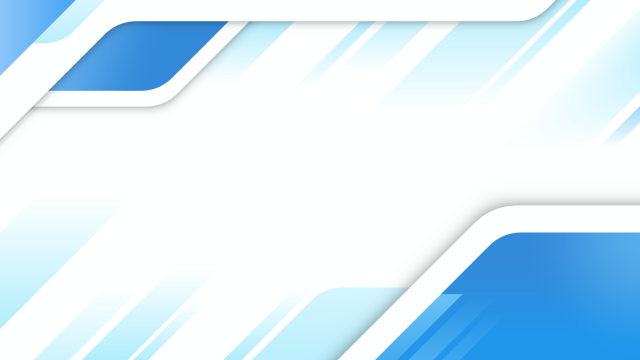
Write a WebGL 1 fragment shader that draws this background.

```glsl
precision highp float;
// Bright backdrop of slanted panels: white frames with soft shadows over
// blue plates, and pale cyan bars fading into white. Every shape is made
// from half-planes, either level or at 45 degrees, joined by smooth min/max.

uniform vec2 u_resolution;

#define UNITS 432.0           // design units per canvas height
#define ROUNDING 16.0         // corner blend of the small panels
#define WIDE_ROUNDING 22.0    // corner blend of the lower panel
#define SHADOW_WIDTH 8.0
#define SHADOW_DEPTH 0.24
#define WHITE vec3(0.995, 1.0, 1.0)
#define CYAN vec3(0.70, 0.93, 0.99)
#define SKY vec3(0.43, 0.77, 0.96)
#define AZURE vec3(0.13, 0.59, 0.92)
#define COBALT vec3(0.20, 0.54, 0.85)

float smoothMax(float a, float b, float r) {
  float h = max(r - abs(a - b), 0.0);
  return max(a, b) + h * h / (4.0 * r);
}

float smoothMin(float a, float b, float r) {
  return -smoothMax(-a, -b, r);
}

// Antialiased coverage of a signed distance
float fill(float d) {
  return clamp(0.5 - d * u_resolution.y / UNITS, 0.0, 1.0);
}

// Signed distance to the slanted line x + y = k, negative on its left
float slant(vec2 p, float k) {
  return (p.x + p.y - k) * 0.70711;
}

// Slanted bar between two lines, fading from level "solid" to level "clear"
float bar(vec2 p, float k0, float k1, float solid, float clear) {
  float fade = clamp((p.y - clear) / (solid - clear), 0.0, 1.0);
  return fill(max(-slant(p, k0), slant(p, k1))) * fade;
}

// Darkening factor around a panel
float shadow(float d, float width) {
  float t = max(d, 0.0) / width;
  return 1.0 - SHADOW_DEPTH * exp(-t - 0.25 * t * t);
}

vec3 paleBars(vec2 p) {
  vec3 c = WHITE;
  // Upper bars, fading downwards
  c = mix(c, CYAN, bar(p, 301.0, 379.0, 24.0, 101.0));
  c = mix(c, CYAN, bar(p, 458.0, 476.0, 20.0, 108.0));
  c = mix(c, CYAN, 0.9 * bar(p, 490.0, 541.0, 15.0, 85.0));
  c = mix(c, CYAN, 0.95 * bar(p, 578.0, 684.0, 0.0, 135.0));
  c = mix(c, CYAN, bar(p, 692.0, 709.0, 0.0, 128.0));
  float across = smoothstep(740.0, 878.0, p.x + p.y);
  c = mix(c, CYAN, across * bar(p, 778.0, 878.0, 50.0, 180.0));
  c = mix(c, SKY, 0.8 * bar(p, 895.0, 915.0, 115.0, 178.0));
  // Lower bars, fading upwards
  c = mix(c, CYAN, bar(p, 280.0, 395.0, 390.0, 235.0));
  c = mix(c, CYAN, 0.65 * bar(p, 472.0, 515.0, 432.0, 345.0));
  c = mix(c, CYAN, bar(p, 530.0, 585.0, 430.0, 322.0));
  c = mix(c, CYAN, bar(p, 592.0, 610.0, 432.0, 362.0));
  c = mix(c, CYAN, bar(p, 700.0, 722.0, 430.0, 345.0));
  float block = smoothMax(345.0 - p.y, -slant(p, 734.0), ROUNDING);
  return mix(c, CYAN, fill(block) * mix(0.55, 0.9, (p.y - 345.0) / 87.0));
}

vec3 upperPanels(vec2 p, vec3 c) {
  // White tray and the blue plate on it
  float tray = smoothMax(p.y - 128.0, slant(p, 325.0), ROUNDING);
  c *= shadow(tray, SHADOW_WIDTH * 0.7);
  c = mix(c, WHITE, fill(tray));
  float plate = smoothMax(p.y - 109.0, slant(p, 300.0), ROUNDING);
  vec3 blue = mix(vec3(0.40, 0.70, 0.94), COBALT,
                  smoothstep(70.0, 215.0, p.x + 0.3 * p.y));
  c = mix(c, blue, fill(plate));

  // White frame: top beam joined to a slanted beam
  float frame = smoothMin(p.y - 25.5, slant(p, 167.0), ROUNDING);
  frame = smoothMax(frame, slant(p, 667.0), ROUNDING);
  c *= shadow(frame, SHADOW_WIDTH * 0.7);
  c = mix(c, WHITE, fill(frame));

  // Corner tab and blue corner
  float tab = smoothMax(p.y - 52.0, slant(p, 126.0), ROUNDING);
  c = mix(c, mix(WHITE, CYAN, 0.5 + 0.4 * p.y / 52.0), fill(tab));
  vec3 corner = mix(vec3(0.55, 0.77, 0.98), vec3(0.30, 0.66, 0.95),
                    clamp(p.x / 80.0, 0.0, 1.0));
  return mix(c, corner, fill(slant(p, 91.0)));
}

vec3 lowerPanel(vec2 p, vec3 c) {
  float panel = smoothMax(246.5 - p.y, -slant(p, 837.0), WIDE_ROUNDING);
  c *= shadow(panel, SHADOW_WIDTH * 1.2);
  c = mix(c, WHITE, fill(panel));

  // Blue plate: darker in the middle, lit at the upper right
  float plate = smoothMax(279.0 - p.y, -slant(p, 882.0), ROUNDING);
  vec3 blue = mix(COBALT, AZURE, smoothstep(300.0, 420.0, p.y));
  float light = 1.0 - smoothstep(0.0, 150.0, length(p - vec2(775.0, 285.0)));
  blue = mix(blue, SKY, 0.6 * light);

  // Translucent bars on the plate
  blue = mix(blue, SKY, 0.75 * bar(p, 922.0, 952.0, 460.0, 355.0));
  blue = mix(blue, SKY, 0.55 * bar(p, 962.0, 984.0, 460.0, 375.0));
  float flap = max(353.0 - p.y, slant(p, 908.0));
  blue = mix(blue, SKY, fill(flap) * mix(0.95, 0.45, (p.y - 353.0) / 79.0));
  return mix(c, blue, fill(plate));
}

void main() {
  vec2 p = gl_FragCoord.xy / u_resolution.y * UNITS;
  p.y = UNITS - p.y; // measured down from the top edge
  vec3 color = lowerPanel(p, upperPanels(p, paleBars(p)));
  gl_FragColor = vec4(color, 1.0);
}
```
